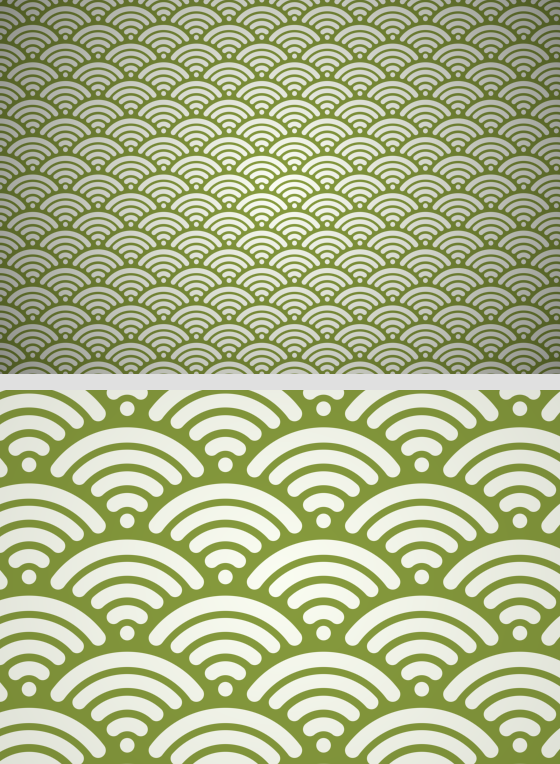
Top, the full canvas; bottom, a detail of the centre.
Reproduce this pattern procedurally as a Shadertoy shader.

```glsl
// Overlapping wave scales: rounded concentric arcs over dots on green, with a soft vignette.

// Distance to one upright arc of the given radius with rounded ends, mirrored in x.
float arcDistance(vec2 p, float radius, float halfWidth) {
    // The ends stop on a circle around the centre of the scale in front.
    vec2 front = vec2(0.0875, 0.05);
    float reach = length(front);
    float cosine = (radius * radius + reach * reach - 0.099 * 0.099) / (2.0 * radius * reach);
    float endAngle = acos(cosine) - atan(front.y, front.x);

    p.x = abs(p.x);
    vec2 tip = radius * vec2(cos(endAngle), sin(endAngle));
    float d = atan(p.y, p.x) > endAngle ? abs(length(p) - radius) : length(p - tip);
    return d - halfWidth;
}

// One scale: a dot at its centre and four arcs above it.
float scaleDistance(vec2 p) {
    float d = length(p) - 0.0065;
    for (int i = 0; i < 4; i++) {
        float halfWidth = i == 3 ? 0.0068 : 0.0062;
        d = min(d, arcDistance(p, 0.0187 + 0.0193 * float(i), halfWidth));
    }
    return d;
}

// Staggered rows, counted downward from the top edge.
float waveDistance(vec2 p) {
    float d = 1.0;
    float firstRow = floor(p.y / 0.05);
    for (int k = 0; k < 3; k++) {
        float row = firstRow + float(k);
        float shift = 0.0875 * mod(row, 2.0);
        float x = mod(p.x - shift + 0.0875, 0.175) - 0.0875;
        d = min(d, scaleDistance(vec2(x, row * 0.05 - p.y)));
    }
    return d;
}

void mainImage(out vec4 fragColor, in vec2 fragCoord) {
    // Canvas height is one unit; y runs down from the top.
    vec2 p = vec2(fragCoord.x, iResolution.y - fragCoord.y) / iResolution.y;
    float edge = 0.75 / iResolution.y;

    float ink = 1.0 - smoothstep(-edge, edge, waveDistance(p));
    vec3 green = vec3(0.53, 0.61, 0.24);
    vec3 cream = vec3(0.98, 0.99, 0.945);
    vec3 color = mix(green, cream, ink);

    // Darken away from the middle.
    float r = length(p - 0.5 * iResolution.xy / iResolution.y);
    color *= 1.0 - 0.3 * r - 0.22 * r * r;

    fragColor = vec4(color, 1.0);
}
```
